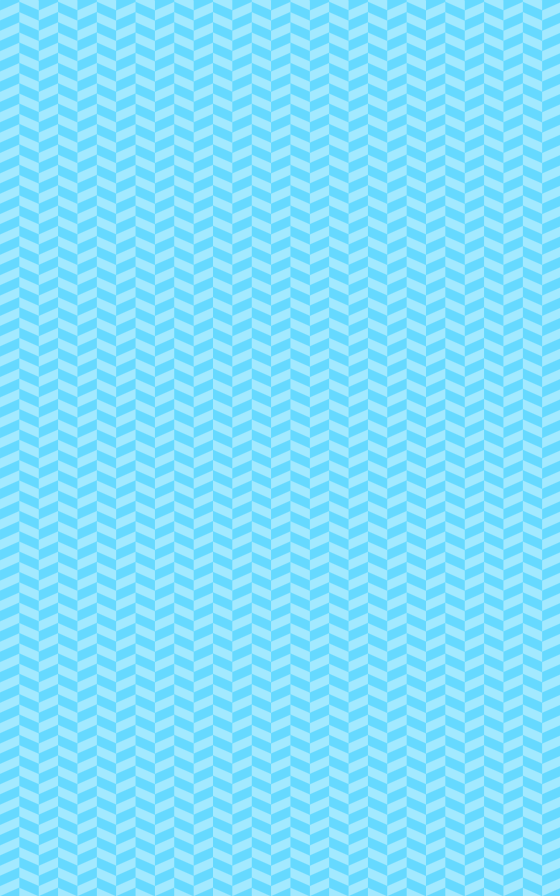
This pattern is drawn by a Shadertoy shader. Its source:

```glsl
// Two-tone blue herringbone of slanted bricks in alternating columns.

const float COLUMNS = 28.92;     // columns across the canvas
const float ROWS = 44.0;         // light and dark pairs down the canvas
const float RISE = 0.42;         // slant across a column, in row pairs
const float LIGHT_SHARE = 0.49;  // light part of each row pair
const float ROW_OFFSET = 0.26;   // centre of the first light brick

const vec3 DEEP_BLUE = vec3(0.40, 0.85, 1.00);
const vec3 PALE_BLUE = vec3(0.64, 0.915, 1.00);

// Triangle wave: 0 at even integers, 1 at odd integers.
float triangleWave(float x) {
    return 1.0 - abs(mod(x, 2.0) - 1.0);
}

// Smoothed stripe, centred on each integer.
float stripe(float phase, float share, float blur) {
    float distanceToCentre = abs(fract(phase + 0.5) - 0.5);
    float halfWidth = 0.5 * share;
    return 1.0 - smoothstep(halfWidth - blur, halfWidth + blur, distanceToCentre);
}

// Light coverage; odd columns swap the two tones.
float herringbone(vec2 cell, vec2 pixel) {
    float phase = cell.y + RISE * triangleWave(cell.x) - ROW_OFFSET;
    float blur = 0.6 * (pixel.y + RISE * pixel.x);
    float evenBricks = stripe(phase, LIGHT_SHARE, blur);
    float oddBricks = stripe(phase + 0.5, LIGHT_SHARE, blur);
    float oddColumn = stripe(0.5 * cell.x + 0.25, 0.5, 0.3 * pixel.x);
    return mix(evenBricks, oddBricks, 1.0 - oddColumn);
}

void mainImage(out vec4 fragColor, in vec2 fragCoord) {
    vec2 uv = fragCoord / iResolution.xy;
    vec2 grid = vec2(COLUMNS, ROWS);

    // Rows are counted down from the top edge.
    vec2 cell = vec2(uv.x, 1.0 - uv.y) * grid;
    vec2 pixel = grid / iResolution.xy;

    float light = herringbone(cell, pixel);
    fragColor = vec4(mix(DEEP_BLUE, PALE_BLUE, light), 1.0);
}
```
